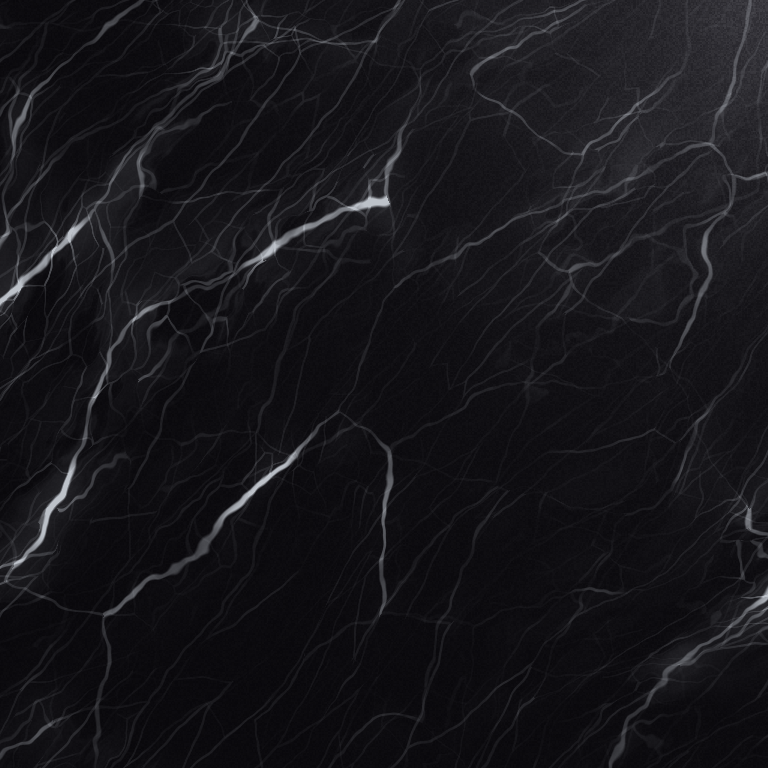
Write a WebGL 1 fragment shader that draws this texture.

```glsl
precision highp float;
// Black marble: pale veins climb to the upper right over a near-black stone.
// Veins are borders of stretched cellular noise, bent by layered sines, with
// swelling widths, smoky webbing, hairlines and a soft light in one corner.
uniform vec2 u_resolution;

const vec3 STONE = vec3(0.038, 0.034, 0.048);
const vec3 VEIN = vec3(0.74, 0.76, 0.79);
const vec3 CORNER_LIGHT = vec3(0.195, 0.195, 0.205);
const float VEIN_ANGLE = 0.87;
const float LIGHT_FALLOFF = 3.5;
const float BEND = 0.034;
// Cells per canvas: along the veins, across the veins
const vec2 MAIN_CELLS = vec2(2.3, 4.1);
const vec2 BRANCH_CELLS = vec2(3.8, 7.0);
const vec2 HAIR_CELLS = vec2(3.2, 14.0);
const vec2 FINE_HAIR_CELLS = vec2(5.0, 24.0);
const vec2 WEB_CELLS = vec2(17.0, 29.0);
const float THIN = 0.0032;
const float THICK = 0.0068;
const float HALO = 0.040;
const float GRAIN_CELLS = 512.0;

vec2 hash2(vec2 p) {
  vec3 q = fract(p.xyx * vec3(0.1031, 0.1030, 0.0973));
  q += dot(q, q.yzx + 33.33);
  return fract((q.xx + q.yz) * q.zy);
}

float valueNoise(vec2 p) {
  vec2 cell = floor(p);
  vec2 f = fract(p);
  f = f * f * (3.0 - 2.0 * f);
  float low = mix(hash2(cell).x, hash2(cell + vec2(1.0, 0.0)).x, f.x);
  float high = mix(hash2(cell + vec2(0.0, 1.0)).x, hash2(cell + 1.0).x, f.x);
  return mix(low, high, f.y);
}

float clouds(vec2 p) {
  float sum = 0.0;
  for (int i = 0; i < 4; i++) {
    sum += 0.53 * exp2(-float(i)) * valueNoise(p);
    p = mat2(0.96, 0.28, -0.28, 0.96) * p * 2.03 + 17.3;
  }
  return sum;
}

// Layered sines, turned at each octave, that make the veins wander
vec2 wander(vec2 p) {
  vec2 offset = vec2(0.0);
  vec2 q = p * 6.0;
  float amp = BEND;
  for (int i = 0; i < 7; i++) {
    offset += amp * sin(q.yx + 1.7 * float(i) + 1.3 * sin(q * 0.63 + 2.0));
    q = mat2(0.8, 0.6, -0.6, 0.8) * q * 1.9;
    amp *= 0.51;
  }
  return offset;
}

// Cell borders: x = line, y = halo. Each border has a strength of its own.
vec2 veins(vec2 p, vec2 cells, float width) {
  vec2 g = p * cells;
  vec2 home = floor(g);
  vec2 nearId = home;
  vec2 toNear = vec2(9.0);
  for (int k = 0; k < 9; k++) {
    vec2 id = home + vec2(mod(float(k), 3.0), floor((float(k) + 0.5) / 3.0)) - 1.0;
    vec2 toPoint = id + hash2(id) - g;
    if (dot(toPoint, toPoint) < dot(toNear, toNear)) {
      toNear = toPoint;
      nearId = id;
    }
  }
  vec2 ink = vec2(0.0);
  for (int k = 0; k < 25; k++) {
    vec2 id = home + vec2(mod(float(k), 5.0), floor((float(k) + 0.5) / 5.0)) - 2.0;
    vec2 toPoint = id + hash2(id) - g;
    vec2 gap = toPoint - toNear;
    if (dot(gap, gap) > 0.0001) {
      vec2 normal = gap * cells;
      float size = length(normal);
      float d = max(dot(0.5 * (toNear + toPoint), gap) / size, 0.0);
      float strength = mix(0.12, 1.0, smoothstep(0.05, 0.8, hash2(id + nearId + 5.0).x));
      strength *= mix(0.4, 1.0, abs(normal.y) / size);
      float w = max(width * (0.4 + 0.6 * strength), 1.3 / u_resolution.y);
      ink = max(ink, strength * vec2(1.0 - smoothstep(0.3 * w, w, d), exp(-d / HALO)));
    }
  }
  return ink;
}

void main() {
  vec2 uv = gl_FragCoord.xy / u_resolution;
  float c = cos(VEIN_ANGLE);
  float s = sin(VEIN_ANGLE);
  vec2 flow = mat2(c, -s, s, c) * uv + vec2(3.3, 7.1);
  vec2 offset = wander(flow);
  vec2 bent = flow + offset;

  // Slow changes of weight, streaky smoke and its thin wisps
  float swell = smoothstep(0.43, 0.68, clouds(flow * vec2(6.0, 7.5) + 9.0));
  float patches = smoothstep(0.34, 0.64, clouds(flow * 4.5 + 80.0));
  float streaks = clouds(bent * vec2(9.0, 26.0) + 40.0);
  float smoke = smoothstep(0.32, 0.70, streaks);
  float wisps = 1.0 - smoothstep(0.0, 0.04, abs(streaks - 0.48));

  vec2 mainVein = veins(bent, MAIN_CELLS, mix(THIN, THICK, swell));
  vec2 branch = veins(bent + 11.0, BRANCH_CELLS, THIN);
  float hair = veins(flow + offset * 0.6 + 23.0, HAIR_CELLS, THIN * 0.75).x;
  float fineHair = veins(flow + offset * 0.5 + 57.0, FINE_HAIR_CELLS, THIN * 0.75).x;
  float web = veins(bent + offset * 0.4 + 31.0, WEB_CELLS, THIN * 0.85).x;

  float haze = mainVein.y * (0.2 + 0.8 * patches) + 0.3 * branch.y * patches;
  float ink = mainVein.x * mix(0.28, 0.92, swell) * mix(0.7, 1.1, smoke);
  ink += haze * (0.16 * smoke + 0.06 * wisps + web * (0.24 + 0.34 * swell));
  ink += branch.x * mix(0.08, 0.38, patches * smoke);
  ink += hair * mix(0.05, 0.17, patches) + fineHair * mix(0.02, 0.10, smoke);

  // Corner light with fine grain
  float light = exp(-LIGHT_FALLOFF * length(uv - 1.0));
  float grain = hash2(floor(uv * GRAIN_CELLS)).x - 0.5;
  vec3 color = STONE + CORNER_LIGHT * light + grain * (0.014 + 0.06 * light);
  gl_FragColor = vec4(mix(color, VEIN, clamp(ink, 0.0, 1.0)), 1.0);
}
```
